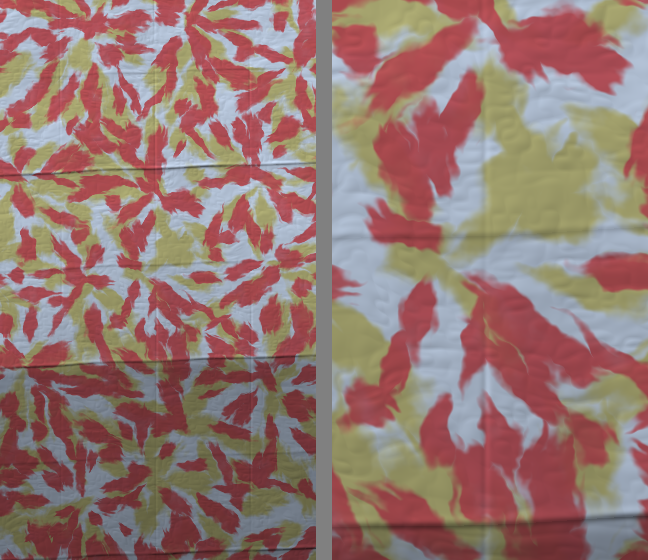
Left, the full canvas; right, a detail of the centre.
Give the GLSL for this texture, as a Shadertoy shader.

```glsl
// Tie-dyed cotton cloth: red and yellow bursts on pale blue, with wrinkles and folds.
#define CLOTH vec3(0.67, 0.725, 0.80)
#define YELLOW vec3(0.62, 0.61, 0.395)
#define RED vec3(0.655, 0.265, 0.295)
#define BURST_SIZE 0.36
#define RED_CELL 0.070
#define YELLOW_CELL 0.090
#define RED_SHARE 0.74
#define YELLOW_SHARE 0.80
#define WRINKLE 0.30
#define FOLD_STEP 0.172
#define FOLD_START 0.13
#define LOWER_LIGHT 0.70

float hash(vec2 p) {
    return fract(sin(dot(p, vec2(127.1, 311.7))) * 43758.5453);
}

vec2 hash2(vec2 p) {
    return vec2(hash(p), hash(p + 37.3));
}

float noise(vec2 p) {
    vec2 i = floor(p), f = fract(p);
    f = f * f * (3.0 - 2.0 * f);
    return mix(mix(hash(i), hash(i + vec2(1, 0)), f.x),
               mix(hash(i + vec2(0, 1)), hash(i + vec2(1, 1)), f.x), f.y);
}

float fbm(vec2 p) {
    float sum = 0.0, amp = 0.5;
    for (int i = 0; i < 4; i++) {
        sum += amp * noise(p);
        p = mat2(1.6, 1.2, -1.2, 1.6) * p + 5.7;
        amp *= 0.5;
    }
    return sum;
}

// Unit vector pointing away from the nearest tied centre
vec2 burstDirection(vec2 p) {
    vec2 base = floor(p / BURST_SIZE), away = vec2(1, 0);
    float nearest = 1e3;
    for (int y = -1; y <= 1; y++)
    for (int x = -1; x <= 1; x++) {
        vec2 c = base + vec2(x, y);
        vec2 d = p - (c + 0.15 + 0.7 * hash2(c + 11.0)) * BURST_SIZE;
        float r = dot(d, d);
        if (r < nearest) { nearest = r; away = d; }
    }
    return away / max(length(away), 1e-4);
}

// Scattered leaf-shaped stains stretched along the bursts; positive inside
float stains(vec2 p, float cell, float share, float seed) {
    vec2 base = floor(p / cell);
    float field = -1.0;
    for (int y = -2; y <= 2; y++)
    for (int x = -2; x <= 2; x++) {
        vec2 id = base + vec2(x, y);
        vec2 key = id + seed;
        if (hash(key + 3.1) > share) continue;
        vec2 center = (id + hash2(key)) * cell;
        vec2 dir = burstDirection(center);
        float turn = 0.7 * (hash(key + 8.4) - 0.5);
        dir = mat2(cos(turn), sin(turn), -sin(turn), cos(turn)) * dir;
        vec2 d = p - center;
        vec2 q = vec2(dot(d, dir), dot(d, vec2(-dir.y, dir.x))) / cell;
        vec2 size = mix(vec2(0.40, 0.20), vec2(1.25, 0.46), hash2(key + 5.9));
        float streak = noise(q * vec2(2.5, 10.0) + key) - 0.5;
        size.y *= 1.0 + 0.35 * q.x / size.x;
        size.y = max(size.y, 0.08);
        field = max(field, 1.0 - length(q / size) + 0.45 * streak);
    }
    return field;
}

// Crumpled surface height
float crumple(vec2 p) {
    p += 0.03 * vec2(noise(p * 14.0), noise(p * 14.0 + 9.0));
    float broad = abs(noise(p * vec2(24.0, 38.0)) - 0.5);
    float fine = abs(noise(p * vec2(60.0, 85.0) + 4.0) - 0.5);
    return broad + 0.55 * fine;
}

void mainImage(out vec4 fragColor, in vec2 fragCoord) {
    vec2 uv = fragCoord / iResolution.xy;
    vec2 p = fragCoord / iResolution.x;

    // Bleeding of the dye through the weave
    vec2 bleed = vec2(fbm(p * 22.0), fbm(p * 22.0 + 31.0)) - 0.47;
    vec2 dyed = p + 0.035 * bleed;
    float mottle = fbm(p * 30.0 + 60.0) - 0.47;
    float yellow = smoothstep(-0.22, 0.40, stains(dyed, YELLOW_CELL, YELLOW_SHARE, 71.0) + 0.7 * mottle);
    float red = smoothstep(-0.12, 0.26, stains(dyed, RED_CELL, RED_SHARE, 19.0) + 0.6 * mottle);
    vec3 color = mix(CLOTH, YELLOW, 0.95 * yellow);
    color = mix(color, RED, red * (0.94 + 0.35 * min(mottle, 0.0)));

    // Wrinkles lit from the upper left
    float relief = crumple(p + vec2(-0.003, 0.004)) - crumple(p);
    float light = 1.0 - WRINKLE * relief + 0.14 * (fbm(p * 7.0) - 0.47);

    // Horizontal folds, every second one sharper
    float wave = 0.005 * (noise(vec2(p.x * 6.0, 2.0)) - 0.5);
    float down = 1.0 - uv.y + 0.02 * (uv.x - 0.5) + wave;
    float k = (down - FOLD_START) / FOLD_STEP;
    float row = floor(k + 0.5);
    float d = (k - row) * FOLD_STEP;
    float strength = mix(0.10, 0.32, mod(row, 2.0)) * (0.5 + noise(vec2(p.x * 9.0, row)));
    light += strength * (0.35 * exp(-pow((d + 0.004) / 0.003, 2.0)) - exp(-pow(d / 0.0022, 2.0)));
    light -= 0.25 * strength * exp(-abs(d) / 0.012) * step(0.0, d);

    // Faint vertical folds
    float across = uv.x - 0.19 + 0.012 * (noise(vec2(p.y * 4.0, 7.0)) - 0.5);
    float side = (fract(across / 0.3 + 0.5) - 0.5) * 0.3;
    float broken = noise(vec2(p.y * 8.0, floor(across / 0.3 + 0.5)));
    light += 0.13 * broken * (exp(-pow((side - 0.004) / 0.004, 2.0)) - exp(-pow(side / 0.003, 2.0)));

    // Daylight fading toward the lower panel
    float shade = 0.35 * smoothstep(0.30, 0.64, down) + 0.65 * smoothstep(0.635, 0.665, down);
    light *= mix(1.03, LOWER_LIGHT, shade) - 0.05 * smoothstep(0.7, 1.0, down);

    fragColor = vec4(clamp(color * light, 0.0, 1.0), 1.0);
}
```
